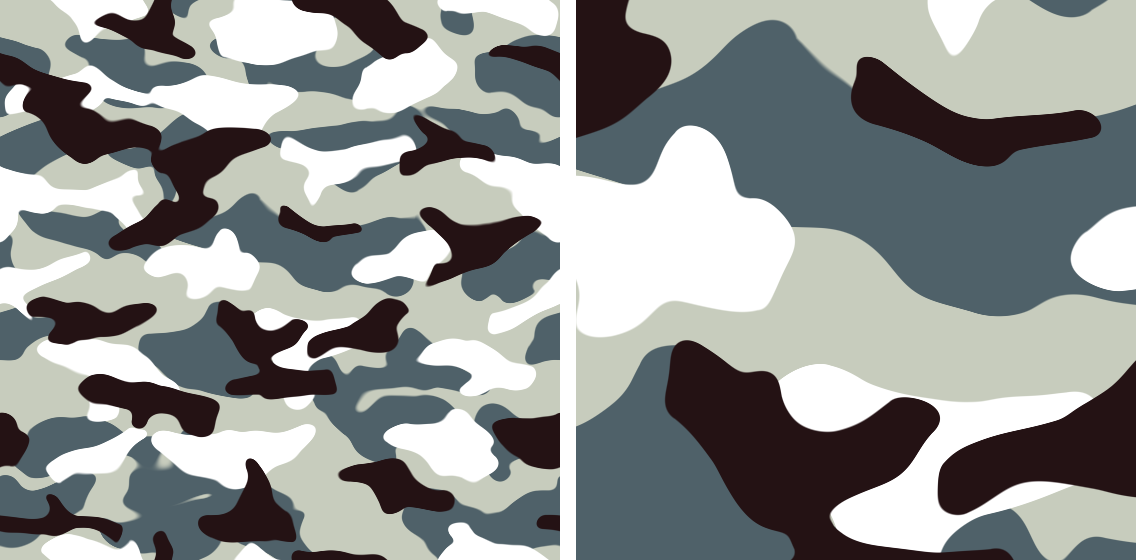
Left: the whole. Right: its middle third, enlarged.
This pattern is drawn by a WebGL 1 fragment shader. Its source:

```glsl
precision highp float;
// Seamless winter camouflage: slate, white and near-black branching blobs on sage.

uniform vec2 u_resolution;

#define SAGE  vec3(0.78, 0.80, 0.74)
#define SLATE vec3(0.31, 0.38, 0.41)
#define WHITE vec3(1.00, 1.00, 1.00)
#define DARK  vec3(0.14, 0.07, 0.08)
#define SLATE_RADIUS 0.0335   // half thickness of the limbs, in canvas units
#define WHITE_RADIUS 0.0285
#define DARK_RADIUS  0.0235
#define BROAD_WARP   0.052    // large bends of the outlines
#define FINE_WARP    0.017    // small lobes of the outlines
#define FILLET       0.022    // rounding where limbs join

vec2 hash2(vec2 p) {
  vec3 q = fract(vec3(p.xyx) * vec3(0.1031, 0.1030, 0.0973));
  q += dot(q, q.yzx + 33.33);
  return fract((q.xx + q.yz) * q.zy);
}

vec2 wrapCell(vec2 cell, vec2 period) {
  return floor(mod(cell + 0.5, period));
}

float cornerSlope(vec2 cell, vec2 offset, vec2 period, float seed) {
  float angle = 6.2832 * hash2(wrapCell(cell, period) + seed).x;
  return dot(vec2(cos(angle), sin(angle)), offset);
}

// Gradient noise that repeats after a whole number of cells.
float noise(vec2 p, vec2 period, float seed) {
  vec2 c = floor(p), f = p - c;
  vec2 s = f * f * f * (f * (f * 6.0 - 15.0) + 10.0);
  vec2 e = vec2(1.0, 0.0);
  float low = mix(cornerSlope(c, f, period, seed),
                  cornerSlope(c + e.xy, f - e.xy, period, seed), s.x);
  float high = mix(cornerSlope(c + e.yx, f - e.yx, period, seed),
                   cornerSlope(c + e.xx, f - e.xx, period, seed), s.x);
  return mix(low, high, s.y);
}

vec2 noise2(vec2 p, vec2 freq, float seed) {
  return vec2(noise(p * freq, freq, seed), noise(p * freq, freq, seed + 37.0));
}

float smoothMin(float a, float b) {
  float h = max(FILLET - abs(a - b), 0.0) / FILLET;
  return min(a, b) - 0.25 * FILLET * h * h;
}

// Tapered capsule from the origin to tip.
float limb(vec2 p, vec2 tip, float radius) {
  float t = clamp(dot(p, tip) / dot(tip, tip), 0.0, 1.0);
  return length(p - tip * t) - radius * mix(1.15, 0.85, t);
}

// Two sideways limbs and a short branch that meet at the origin.
float blob(vec2 p, float radius, vec2 key) {
  vec2 a = hash2(key + 50.0), b = hash2(key + 100.0), c = hash2(key + 150.0);
  vec2 left = vec2(-mix(0.05, 0.13, a.x), 0.11 * (a.y - 0.5));
  vec2 right = vec2(mix(0.05, 0.13, b.x), 0.11 * (b.y - 0.5));
  float side = c.y < 0.5 ? -1.0 : 1.0;
  vec2 branch = vec2(0.12 * (c.x - 0.5), side * mix(0.03, 0.07, fract(2.0 * c.y)));
  float d = smoothMin(limb(p, left, radius), limb(p, right, radius));
  return smoothMin(d, limb(p, branch, radius * 0.9));
}

// Signed distance to one colour layer: blobs on a jittered, staggered grid.
float layer(vec2 p, vec2 grid, float radius, float seed) {
  p += BROAD_WARP * noise2(p, vec2(7.0, 10.0), seed)
     + FINE_WARP * noise2(p, vec2(14.0, 19.0), seed + 11.0);
  vec2 home = floor(p * grid);
  float d = 1.0;
  for (int j = -1; j <= 1; j++) {
    for (int i = -1; i <= 1; i++) {
      vec2 cell = home + vec2(float(i), float(j));
      vec2 key = wrapCell(cell, grid) + seed;
      vec2 jitter = 0.6 * (hash2(key) - 0.5);
      float stagger = 0.5 * floor(mod(cell.y + 0.5, 2.0)) - 0.25;
      vec2 center = (cell + 0.5 + jitter + vec2(stagger, 0.0)) / grid;
      float size = radius * mix(0.7, 1.3, hash2(key + 200.0).x);
      d = smoothMin(d, blob(p - center, size, key));
    }
  }
  return d;
}

void main() {
  vec2 uv = gl_FragCoord.xy / u_resolution;
  float edge = 0.8 / min(u_resolution.x, u_resolution.y);

  // Layers from bottom to top; offset grids keep them from stacking up.
  float slate = layer(uv + vec2(0.0, 0.04), vec2(4.0, 6.0), SLATE_RADIUS, 3.0);
  float white = layer(uv + vec2(0.167, 0.083), vec2(3.0, 6.0), WHITE_RADIUS, 23.0);
  float dark = layer(uv, vec2(3.0, 6.0), DARK_RADIUS, 71.0);

  vec3 color = mix(SLATE, SAGE, smoothstep(-edge, edge, slate));
  color = mix(WHITE, color, smoothstep(-edge, edge, white));
  color = mix(DARK, color, smoothstep(-edge, edge, dark));
  gl_FragColor = vec4(color, 1.0);
}
```
